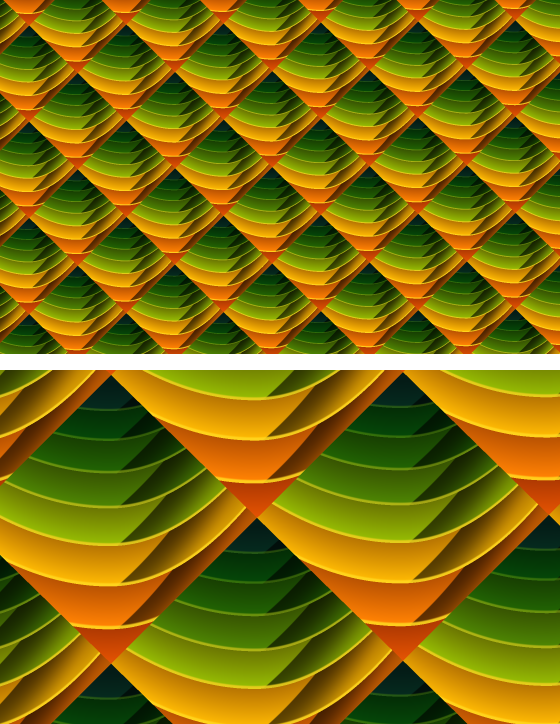
Top: the whole. Bottom: its middle third, enlarged.
Give the GLSL for this pattern, as a Shadertoy shader.

```glsl
// Square diamonds filled with curved, folded bands from dark green to orange

vec3 bandColor(float band) {
    vec3 ramp[8] = vec3[8](
        vec3(0.02, 0.15, 0.11), vec3(0.02, 0.25, 0.03),
        vec3(0.12, 0.35, 0.01), vec3(0.28, 0.47, 0.01),
        vec3(0.54, 0.66, 0.01), vec3(0.92, 0.65, 0.01),
        vec3(0.93, 0.46, 0.01), vec3(0.88, 0.32, 0.01));
    return ramp[int(clamp(band, 0.0, 7.0))];
}

// p.x runs from -0.5 to 0.5, p.y from the top tip (0) to the bottom tip (1)
vec3 diamond(vec2 p) {
    // Sagging curves, steeper on the right; bands widen downwards
    float bend = p.x < 0.0 ? 0.7 : 1.25;
    float level = p.y + bend * p.x * p.x;
    float n = (sqrt(0.0081 + 0.018 * (level - 0.03)) - 0.09) / 0.009;
    float band = max(floor(n), 0.0);
    float across = clamp(n - band, 0.0, 1.0);

    // Each band brightens towards its lower rim
    vec3 color = bandColor(band) * mix(0.78, 1.1, across);
    color.g *= mix(0.9, 1.04, across);

    // Diagonal fold with a shadow that fades to the right
    float fold = p.x - 0.02 - (0.13 + 0.01 * band) * (1.0 - across);
    float shadow = mix(0.38, 0.85, smoothstep(0.0, 0.32, fold));
    color *= mix(1.0, shadow, smoothstep(-0.004, 0.004, fold));

    // Thin bright rim
    float rim = smoothstep(0.9, 0.95, across) * step(n, 7.5);
    vec3 rimColor = mix(vec3(0.3, 0.55, 0.04), vec3(1.0, 0.84, 0.12),
                        smoothstep(0.0, 5.0, band));
    return mix(color, rimColor, rim * mix(0.45, 0.9, smoothstep(0.0, 4.0, band)));
}

vec3 pattern(vec2 pixel) {
    vec2 q = vec2(pixel.x, iResolution.y - pixel.y) / iResolution.x;
    q = q * vec2(5.757, 5.82) - vec2(0.30, 0.265);
    q.y += 0.0105 * q.x;
    // Cells of the lattice turned by 45 degrees
    vec2 cell = fract(vec2(q.x + q.y, q.y - q.x));
    return diamond(0.5 * vec2(cell.x - cell.y, cell.x + cell.y));
}

void mainImage(out vec4 fragColor, in vec2 fragCoord) {
    // 3 x 3 supersampling
    vec3 sum = vec3(0.0);
    for (int j = -1; j <= 1; j++)
        for (int i = -1; i <= 1; i++)
            sum += pattern(fragCoord + vec2(i, j) / 3.0);
    fragColor = vec4(sum / 9.0, 1.0);
}
```
